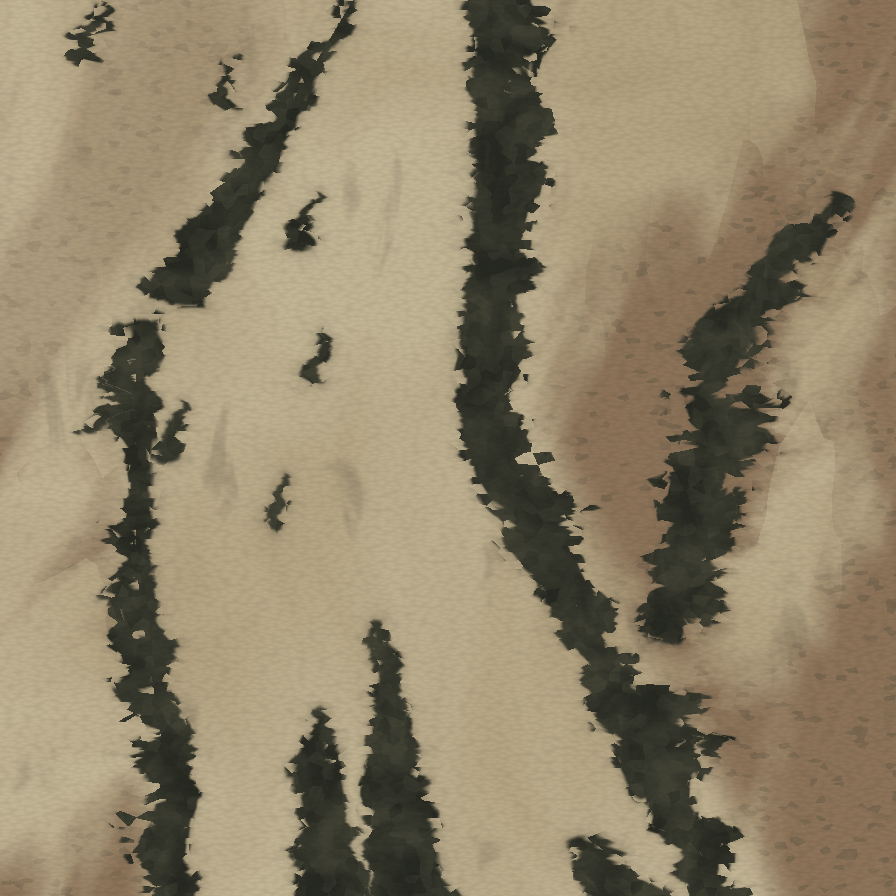
Write a WebGL 2 fragment shader that draws this texture.

```glsl
#version 300 es
precision highp float;
// Weathered bark camouflage: a pale trunk between torn dark bands, with brown washes on woven cloth.

uniform vec2 u_resolution;
out vec4 fragColor;

const vec3 PALE = vec3(0.735, 0.685, 0.56);
const vec3 SAND = vec3(0.64, 0.57, 0.44);
const vec3 BROWN = vec3(0.53, 0.435, 0.335);
const vec3 UMBER = vec3(0.37, 0.33, 0.26);
const vec3 MOSS = vec3(0.245, 0.245, 0.195);
const vec3 SOOT = vec3(0.145, 0.155, 0.125);

float hash(vec2 p) {
  vec3 q = fract(p.xyx * 0.1031);
  q += dot(q, q.yzx + 33.33);
  return fract((q.x + q.y) * q.z);
}

// Cellular noise: x = distance to the nearest seed, y = random value of its cell
vec2 cellular(vec2 p) {
  vec2 cell = floor(p);
  vec2 nearest = vec2(9.0, 0.0);
  for (int j = -1; j <= 1; j++) {
    for (int i = -1; i <= 1; i++) {
      vec2 c = cell + vec2(i, j);
      vec2 seed = c + vec2(hash(c), hash(c + 57.0));
      float d = distance(p, seed);
      if (d < nearest.x) nearest = vec2(d, hash(c + 113.0));
    }
  }
  return nearest;
}

// Layered, warped sines, roughly -1 to 1
float wash(vec2 p, float seed) {
  float sum = 0.0, amp = 0.5;
  for (int i = 0; i < 5; i++) {
    p = mat2(0.8, -0.6, 0.6, 0.8) * p * 1.7 + seed;
    p += 0.6 * sin(p.yx * 1.1 + seed);
    sum += amp * sin(p.x) * cos(p.y);
    amp *= 0.6;
  }
  return sum;
}

// Distance to a straight stroke whose radius changes from a to b
float stroke(vec2 p, vec2 a, vec2 b, float ra, float rb) {
  vec2 ab = b - a;
  float t = clamp(dot(p - a, ab) / dot(ab, ab), 0.0, 1.0);
  return length(p - a - ab * t) - mix(ra, rb, t);
}

float leftEdge(float y) {
  float lower = 0.185 - 0.033 * smoothstep(0.1, 0.4, y);
  return mix(lower, 0.19 + (y - 0.66) * 0.6, step(0.65, y));
}

float rightEdge(float y) {
  return 0.545 + 0.5 * max(0.52 - y, 0.0) + 0.018 * smoothstep(0.6, 0.8, y);
}

// Bands that border the trunk
float trunkBands(vec2 p) {
  float upper = mix(0.045, 0.006, clamp((p.y - 0.65) / 0.35, 0.0, 1.0));
  float lower = 0.031 - 0.01 * smoothstep(0.15, 0.3, p.y);
  float left = abs(p.x - leftEdge(p.y)) - mix(lower, upper, step(0.65, p.y));
  left = max(left, 0.009 - abs(p.y - 0.65));
  float right = abs(p.x - rightEdge(p.y)) - 0.036;
  return min(left, right);
}

// Spikes that rise between the roots
float rootSpikes(vec2 p) {
  float d = 1.0;
  for (int i = 0; i < 3; i++) {
    float f = float(i);
    vec2 apex = vec2(0.35 - 0.01 * f + 0.08 * f * f, 0.2 + 0.27 * f - 0.17 * f * f);
    vec2 foot = vec2(apex.x + 0.02 + 0.02 * f, -0.03);
    d = min(d, stroke(p, apex, foot, 0.008, 0.05));
  }
  return d;
}

// Small upright flecks, larger toward the left
float shreds(vec2 p) {
  float d = 1.0;
  for (int i = 0; i < 7; i++) {
    float f = float(i);
    vec2 at = vec2(0.45 * hash(vec2(f, 3.0)), 0.3 + 0.66 * hash(vec2(f, 17.0)));
    float r = mix(0.02, 0.008, at.x / 0.45);
    d = min(d, stroke(p, at, at + vec2(0.012, 0.05), r, 0.003));
  }
  return d;
}

// Broken limb on the right
float limb(vec2 p) {
  float d = stroke(p, vec2(0.92, 0.77), vec2(0.79, 0.59), 0.012, 0.036);
  d = min(d, stroke(p, vec2(0.805, 0.53), vec2(0.755, 0.31), 0.042, 0.028));
  return min(d, stroke(p, vec2(0.70, 0.22), vec2(0.80, 0.165), 0.025, 0.012));
}

vec3 ground(vec2 p, float limbDist) {
  float rightSide = smoothstep(0.03, 0.1, p.x - rightEdge(p.y));
  float leftSide = smoothstep(0.0, 0.05, leftEdge(p.y) - p.x);
  leftSide *= mix(1.0, 0.4, smoothstep(0.42, 0.62, p.y));
  float streak = wash(vec2(p.x - 0.45 * p.y, p.y) * vec2(7.0, 2.6), 2.3);
  float patches = cellular(p * vec2(14.0, 6.0) + 0.5 * streak).y - 0.5;
  float stain = 0.46 + 0.95 * streak + 0.2 * patches + 0.25 * smoothstep(0.88, 1.0, p.x);
  stain += 0.5 * exp(-max(limbDist, 0.0) * 22.0);
  float browning = max(rightSide, leftSide) * smoothstep(0.12, 0.85, stain);
  float shade = 0.22 + 0.55 * wash(p * vec2(5.0, 4.0), 5.1) + 0.3 * rightSide;
  vec3 color = mix(PALE, SAND, clamp(shade, 0.0, 1.0));
  color = mix(color, BROWN, browning);
  // Faint cracks and dark specks in the rough parts
  float crack = smoothstep(0.45, 0.85, wash(p * vec2(16.0, 7.0), 8.7));
  float speck = smoothstep(0.86, 0.95, cellular(p * vec2(90.0, 170.0)).y);
  return mix(color, UMBER, 0.25 * crack + 0.4 * speck * browning);
}

void main() {
  vec2 uv = gl_FragCoord.xy / u_resolution;

  // Torn outlines, calmer on the trunk side
  float inTrunk = step(leftEdge(uv.y), uv.x) * step(uv.x, rightEdge(uv.y));
  float tear = 0.036 * wash(uv * vec2(14.0, 30.0), 1.4);
  tear += 0.026 * (cellular(uv * vec2(55.0, 105.0)).y - 0.5);
  vec2 torn = uv + vec2(tear, 0.4 * tear) * mix(1.0, 0.45, inTrunk);

  float limbDist = limb(torn);
  float d = min(min(trunkBands(torn), rootSpikes(torn)), min(shreds(torn), limbDist));
  float soft = max(0.003, 1.0 / u_resolution.y);
  float ink = 1.0 - smoothstep(-soft, soft, d);

  // Pigments
  vec3 color = ground(uv, limbDist);
  color = mix(color, UMBER, 0.35 * exp(-max(d, 0.0) * 160.0));
  float mottle = 0.55 + 0.7 * wash(uv * 22.0, 3.9) + 0.5 * (cellular(uv * 75.0).y - 0.5);
  color = mix(color, mix(SOOT, MOSS, clamp(mottle, 0.0, 1.0)), ink);

  // Horizontal weave
  float weave = cellular(uv * vec2(95.0, 260.0)).x - 0.5;
  color *= 1.0 - 0.09 * weave;
  fragColor = vec4(color, 1.0);
}
```
